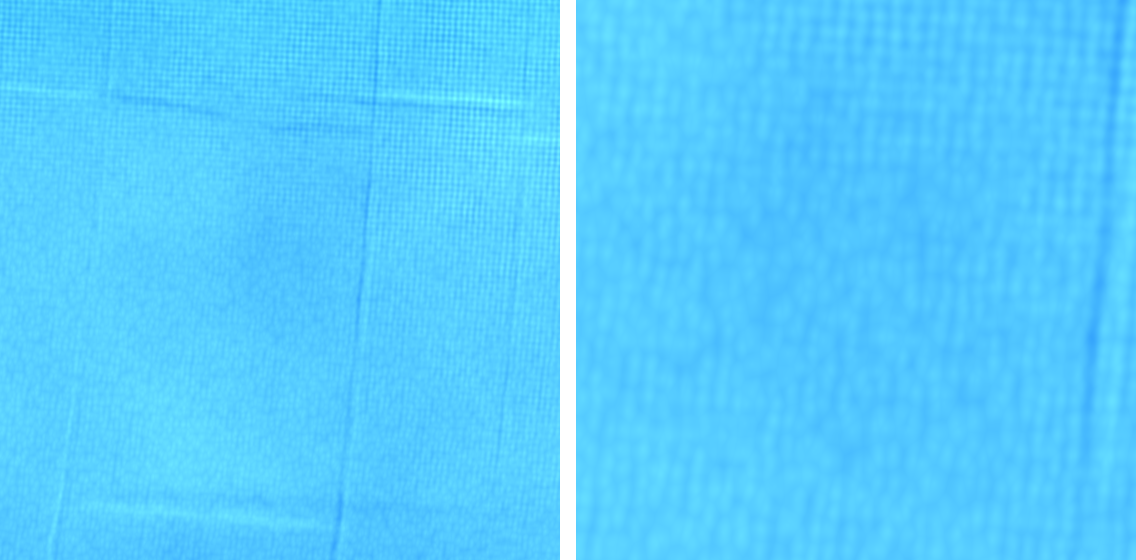
Left, the full canvas; right, a detail of the centre.
This texture is drawn by a Shadertoy shader. Its source:

```glsl
// Draws bright blue woven cloth with soft mottling and pressed fold creases.

const float TAU = 6.2831853;
const float THREADS = 94.0;
const vec3 CLOTH_BLUE = vec3(0.337, 0.802, 1.0);
const vec3 TONE_STEP = vec3(0.045, 0.055, 0.004);
const vec3 CYAN_TINT = vec3(-0.035, 0.012, -0.005);

vec2 hash2(vec2 p) {
    vec3 q = fract(p.xyx * vec3(0.1031, 0.1030, 0.0973));
    q += dot(q, q.yzx + 33.33);
    return fract((q.xx + q.yz) * q.zy);
}

// Cellular noise: distance to the nearest scattered point, centred near zero
float cellular(vec2 p) {
    vec2 cell = floor(p);
    vec2 f = fract(p);
    float nearest = 2.0;
    for (int y = -1; y <= 1; y++) {
        for (int x = -1; x <= 1; x++) {
            vec2 o = vec2(x, y);
            vec2 d = o + hash2(cell + o) - f;
            nearest = min(nearest, dot(d, d));
        }
    }
    return 0.48 - sqrt(nearest);
}

// Layered sines for broad, cloudy shading
float clouds(vec2 p) {
    float sum = 0.0;
    float weight = 0.5;
    for (int i = 0; i < 4; i++) {
        sum += weight * sin(p.x + 1.7 * sin(p.y * 0.8)) * cos(p.y + 1.3 * sin(p.x * 0.7));
        p = mat2(1.5, 1.1, -1.1, 1.5) * p + 2.3;
        weight *= 0.6;
    }
    return sum;
}

float ridge(float offset, float width) {
    float k = offset / width;
    return exp(-k * k);
}

float span(float x, float from, float to, float fade) {
    return smoothstep(from - fade, from + fade, x) * (1.0 - smoothstep(to - fade, to + fade, x));
}

// Vertical crease, bending left on its way down: x = dark line, y = lit edge
vec2 crease(vec2 uv, float top, float slope, float bend, float width) {
    float drop = 1.0 - uv.y;
    float offset = uv.x - (top - slope * drop - bend * drop * drop);
    offset += 0.0015 * sin(uv.y * 41.0 + top * 30.0);
    return vec2(ridge(offset, width), ridge(offset - 2.2 * width, 1.6 * width));
}

// Short fold between two points, fading at its ends
float fold(vec2 uv, vec2 a, vec2 b, float width) {
    float t = (uv.x - a.x) / (b.x - a.x);
    float line = mix(a.y, b.y, t) + 0.012 * t * (1.0 - t) + 0.0015 * sin(uv.x * 47.0);
    return ridge(uv.y - line, width) * span(t, 0.1, 0.88, 0.14);
}

// Thread grid, strongest at the top and right
float weave(vec2 cloth, vec2 uv) {
    float patchy = 0.9 + 0.8 * clouds(uv * 23.0);
    float top = smoothstep(0.55, 1.0, uv.y + 0.12 * uv.x);
    float right = smoothstep(0.5, 0.85, uv.x) * smoothstep(-0.1, 0.6, uv.y);
    float columns = sin(TAU * THREADS * cloth.x) * (0.16 + 0.32 * top + 0.3 * right);
    float rows = sin(TAU * THREADS * cloth.y) * (0.06 + 0.38 * top + 0.1 * right);
    return patchy * (columns + rows);
}

// Large light and dark areas: dim top, blue middle band, bright left and lower centre
float broadTone(vec2 uv) {
    float tone = 0.6 * clouds(uv * 5.0 + 1.0) + 0.4 * clouds(uv * 13.0 + 4.0);
    tone -= 0.55 * smoothstep(0.72, 1.0, uv.y) * (1.0 - 0.8 * uv.x);
    tone -= 0.7 * ridge(uv.x - 0.53, 0.16) * ridge(uv.y - 0.5, 0.35);
    tone -= 0.6 * (1.0 - smoothstep(0.0, 0.15, uv.y));
    tone += 0.45 * ridge(uv.x - 0.05, 0.2) * ridge(uv.y - 0.45, 0.3);
    tone += 0.4 * ridge(uv.x - 0.36, 0.2) * ridge(uv.y - 0.2, 0.12);
    return tone + 0.3 * smoothstep(0.66, 0.9, uv.x) * smoothstep(0.2, 0.6, uv.y);
}

float creaseTone(vec2 uv) {
    vec2 left = crease(uv, 0.197, 0.05, 0.06, 0.0045);
    vec2 middle = crease(uv, 0.677, 0.045, 0.037, 0.005);
    vec2 right = crease(uv, 0.945, 0.035, 0.042, 0.0045);
    float worn = 0.8 + 0.5 * sin(uv.y * 23.0) * sin(uv.y * 9.0 + 1.0);
    float low = 1.0 - smoothstep(0.3, 0.6, uv.y);
    float tone = left.x * mix(-0.7, 1.0, low) + left.y * mix(0.5, -0.6, low);
    tone += middle.x * -1.5 + middle.y * 0.6;
    tone += (right.x * -0.9 + right.y * 0.35) * smoothstep(0.08, 0.25, uv.y);
    return tone * worn;
}

float foldTone(vec2 uv) {
    float tone = fold(uv, vec2(-0.08, 0.849), vec2(0.20, 0.824), 0.007);
    tone -= 1.2 * fold(uv, vec2(0.16, 0.834), vec2(0.43, 0.788), 0.008);
    tone -= 1.0 * fold(uv, vec2(0.46, 0.771), vec2(0.69, 0.766), 0.008);
    tone -= 0.9 * fold(uv, vec2(0.50, 0.826), vec2(0.69, 0.816), 0.007);
    tone += 1.6 * fold(uv, vec2(0.64, 0.832), vec2(0.97, 0.812), 0.008);
    tone -= 1.0 * fold(uv, vec2(0.64, 0.816), vec2(0.97, 0.794), 0.008);
    tone += 1.0 * fold(uv, vec2(0.89, 0.755), vec2(1.08, 0.735), 0.008);
    tone += 1.0 * fold(uv, vec2(0.10, 0.100), vec2(0.67, 0.050), 0.011);
    return tone - 0.6 * fold(uv, vec2(0.10, 0.122), vec2(0.92, 0.080), 0.013);
}

void mainImage(out vec4 fragColor, in vec2 fragCoord) {
    vec2 uv = fragCoord / iResolution.xy;
    float drop = 1.0 - uv.y;

    // Cloth coordinates follow the lean of the creases
    vec2 cloth = uv + vec2(0.045 * drop + 0.045 * drop * drop, 0.05 * uv.x);
    cloth += 0.0014 * vec2(clouds(uv * 31.0), clouds(uv * 29.0 + 5.0));

    // Broad shading, stretched grain, threads and folds share one tone
    float grain = 1.15 * cellular(cloth * vec2(110.0, 66.0)) + 0.65 * cellular(cloth * vec2(48.0, 40.0) + 9.0);
    float tone = broadTone(uv) + grain + weave(cloth, uv) + creaseTone(uv) + foldTone(uv);

    float cyan = smoothstep(0.65, 1.05, uv.y);
    vec3 color = CLOTH_BLUE + TONE_STEP * tone + CYAN_TINT * cyan;
    fragColor = vec4(clamp(color, 0.0, 1.0), 1.0);
}
```
